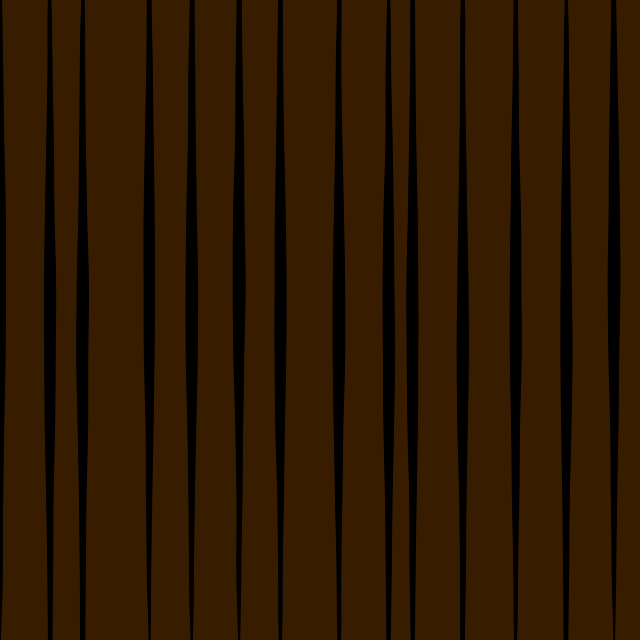
Give the GLSL for this pattern, as a Shadertoy shader.

```glsl
const vec3 WOOD_BROWN = vec3(0.22, 0.11, 0.0);
const vec3 GAP_BLACK = vec3(0.0);
const float GAP_SPACING = 0.0735;   // mean distance between gaps
const float GAP_JITTER = 0.54;      // sideways scatter, in spacings
const float TIP_HALF_WIDTH = 0.0031;
const float BELLY_HALF_WIDTH = 0.0065;
const float BELLY_LENGTH = 0.3;
const float BELLY_HEIGHT = 0.52;    // mean height of the widest point
const float BELLY_SCATTER = 0.14;
const float TAPER_START = 0.48;     // distance from belly where tips thin out
const float TAPER_SLOPE = 0.019;
const float WOBBLE_SIZE = 0.0014;
const float WOBBLE_FREQUENCY = 9.0;
const float SEED = 3.7;

float hash(vec2 p) {
    return fract(sin(dot(p, vec2(127.1, 311.7)) + SEED) * 43758.5453);
}

// Smooth one-dimensional noise, a separate track for each lane
float noise(float t, float lane) {
    float cell = floor(t);
    float blend = smoothstep(0.0, 1.0, t - cell);
    return mix(hash(vec2(cell, lane)), hash(vec2(cell + 1.0, lane)), blend);
}

// The first gap is anchored to the left border
float gapCenter(float id) {
    float jitter = (hash(vec2(id, 51.0)) - 0.5) * GAP_JITTER;
    return (id + jitter * step(0.5, id)) * GAP_SPACING;
}

// Wide in the middle, thin at both tips
float gapHalfWidth(float id, float y) {
    float belly = BELLY_HEIGHT + (hash(vec2(id, 83.0)) - 0.5) * BELLY_SCATTER;
    float away = abs(y - belly);
    float bulge = exp(-pow(away / BELLY_LENGTH, 2.0));
    float taper = max(away - TAPER_START, 0.0) * TAPER_SLOPE;
    return TIP_HALF_WIDTH + BELLY_HALF_WIDTH * bulge - taper;
}

// Signed distance to one gap, each side with its own wobble
float gapDistance(vec2 uv, float id) {
    float offset = uv.x - gapCenter(id);
    float lane = id * 2.0 + step(0.0, offset) + 100.0;
    float wobble = (noise(uv.y * WOBBLE_FREQUENCY, lane) - 0.5) * WOBBLE_SIZE;
    return abs(offset) - gapHalfWidth(id, uv.y) - wobble;
}

void mainImage(out vec4 fragColor, in vec2 fragCoord) {
    vec2 uv = fragCoord / iResolution.xy;
    float pixel = 1.0 / iResolution.x;

    // Nearest of the neighbouring gaps
    float nearestId = floor(uv.x / GAP_SPACING + 0.5);
    float dist = 1.0;
    for (int i = -1; i <= 1; i++) {
        dist = min(dist, gapDistance(uv, nearestId + float(i)));
    }

    float wood = smoothstep(-0.6 * pixel, 0.6 * pixel, dist);
    fragColor = vec4(mix(GAP_BLACK, WOOD_BROWN, wood), 1.0);
}
```
